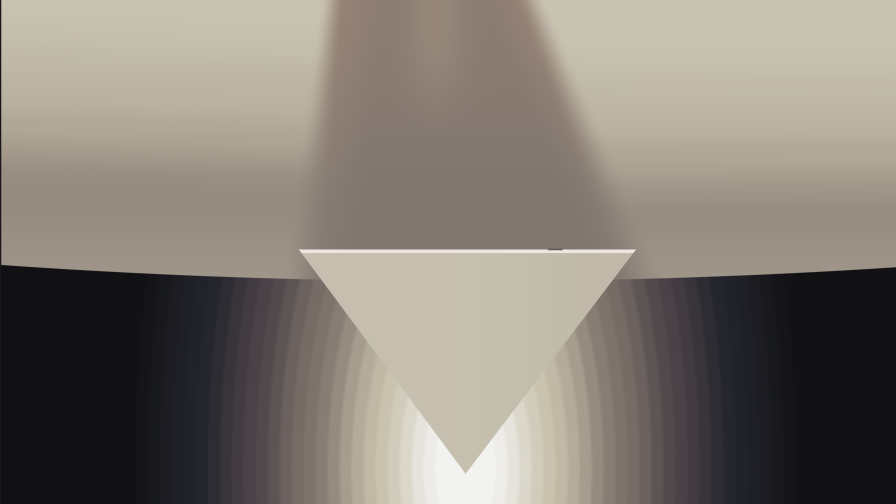
Reproduce this background procedurally as a Shadertoy shader.

```glsl
// A pale inverted triangle over a halo, below a curved panel with a soft tapering shadow.
#define TRI_LEFT vec2(-0.296, 0.505)
#define TRI_RIGHT vec2(0.373, 0.505)
#define TRI_TIP vec2(0.035, 0.060)
#define RIM_WIDTH 0.007
#define GLOW_CENTER vec2(0.035, 0.070)
#define GLOW_STRETCH 0.45
#define GLOW_BANDS 42.0
#define PANEL_LOW 0.442
#define PANEL_CURVE 0.038
#define STREAK_AMOUNT 0.018

float hash(vec2 p) {
    return fract(sin(dot(p, vec2(127.1, 311.7))) * 43758.5453);
}

float noise(vec2 p) {
    vec2 cell = floor(p), f = fract(p);
    f = f * f * (3.0 - 2.0 * f);
    float low = mix(hash(cell), hash(cell + vec2(1, 0)), f.x);
    float high = mix(hash(cell + vec2(0, 1)), hash(cell + vec2(1, 1)), f.x);
    return mix(low, high, f.y);
}

// Signed distance to the line a-b, positive on its right-hand side.
float lineSide(vec2 p, vec2 a, vec2 b) {
    vec2 dir = normalize(b - a), q = p - a;
    return q.x * dir.y - q.y * dir.x;
}

float triangleDistance(vec2 p) {
    float sides = max(lineSide(p, TRI_LEFT, TRI_TIP), lineSide(p, TRI_TIP, TRI_RIGHT));
    return max(sides, p.y - TRI_LEFT.y);
}

// Coverage of a shape with a one-pixel smooth edge.
float fill(float dist, float pixel) {
    return 1.0 - smoothstep(-0.75 * pixel, 0.75 * pixel, dist);
}

// Halo from white through cream, brown and mauve to near black, softly banded.
vec3 haloColor(vec2 p) {
    float d = length((p - GLOW_CENTER) * vec2(1.0, GLOW_STRETCH));
    float band = d * GLOW_BANDS;
    d = (floor(band) + smoothstep(0.3, 0.7, fract(band))) / GLOW_BANDS;
    vec3 col = mix(vec3(0.95, 0.95, 0.94), vec3(0.78, 0.75, 0.67), smoothstep(0.04, 0.19, d));
    col = mix(col, vec3(0.48, 0.44, 0.41), smoothstep(0.16, 0.33, d));
    col = mix(col, vec3(0.30, 0.265, 0.285), smoothstep(0.31, 0.43, d));
    col = mix(col, vec3(0.14, 0.145, 0.175), smoothstep(0.41, 0.54, d));
    return mix(col, vec3(0.065, 0.065, 0.073), smoothstep(0.51, 0.70, d));
}

vec3 panelColor(vec2 p) {
    // Vertical shading, dipping lower on the right.
    float side = smoothstep(-0.3, 0.4, p.x);
    float streak = noise(p * vec2(2.5, 38.0)) - 0.5;
    float y = p.y + mix(0.0, 0.035, side) + 0.03 * p.x * (1.0 - side) + STREAK_AMOUNT * streak;
    vec3 col = mix(vec3(0.72, 0.69, 0.62), vec3(0.785, 0.76, 0.70), smoothstep(0.73, 0.98, y));
    col = mix(vec3(0.585, 0.545, 0.50), col, smoothstep(0.59, 0.79, y));
    col += 0.035 * (1.0 - smoothstep(0.45, 0.60, p.y));

    // Shadow with straight, slanted, blurred sides.
    float rise = (p.y - TRI_LEFT.y) / (1.0 - TRI_LEFT.y);
    float left = mix(-0.285, -0.229, rise);
    float right = mix(0.365, 0.164, rise);
    float blur = mix(0.040, 0.025, rise);
    float shadow = smoothstep(left - blur, left + blur, p.x);
    shadow *= 1.0 - smoothstep(right - 1.2 * blur, right + 1.2 * blur, p.x);
    vec3 shade = mix(vec3(0.50, 0.465, 0.44), vec3(0.545, 0.485, 0.445), smoothstep(0.1, 0.9, rise));

    // Faint warm streak hanging from the top, and lighter flanks.
    float plume = exp(-pow((p.x + 0.025) / 0.055, 2.0)) * smoothstep(0.40, 0.90, rise);
    float core = smoothstep(left, left + 0.12, p.x) * (1.0 - smoothstep(right - 0.10, right, p.x));
    shade += vec3(0.045, 0.045, 0.035) * plume;
    shade += vec3(0.035, 0.025, 0.015) * (1.0 - core);
    return mix(col, shade, shadow);
}

void mainImage(out vec4 fragColor, in vec2 fragCoord) {
    vec2 p = (fragCoord - vec2(0.5 * iResolution.x, 0.0)) / iResolution.y;
    float pixel = 1.0 / iResolution.y;

    // Halo and curved panel.
    float fromCenter = p.x - GLOW_CENTER.x;
    float panelEdge = PANEL_LOW + PANEL_CURVE * fromCenter * fromCenter;
    vec3 col = mix(haloColor(p), panelColor(p), fill(panelEdge - p.y, pixel));

    // Thin dark margin at the left.
    float margin = fragCoord.x / iResolution.y - 0.0025;
    col = mix(col, vec3(0.10, 0.09, 0.10), fill(margin, pixel));

    // Triangle and its bright upper rim.
    float tri = triangleDistance(p);
    vec3 face = vec3(0.775, 0.75, 0.685) - 0.02 * smoothstep(0.0, 0.3, p.x);
    float rim = fill(TRI_LEFT.y - RIM_WIDTH - p.y, pixel);
    face = mix(face, vec3(0.94, 0.90, 0.88), rim);
    col = mix(col, face, fill(tri, pixel));

    // Small dark nick on the rim.
    vec2 nick = abs(p - vec2(0.213, TRI_LEFT.y)) - vec2(0.014, 0.0015);
    col = mix(col, vec3(0.38, 0.33, 0.33), fill(max(nick.x, nick.y), pixel));

    fragColor = vec4(col, 1.0);
}
```
